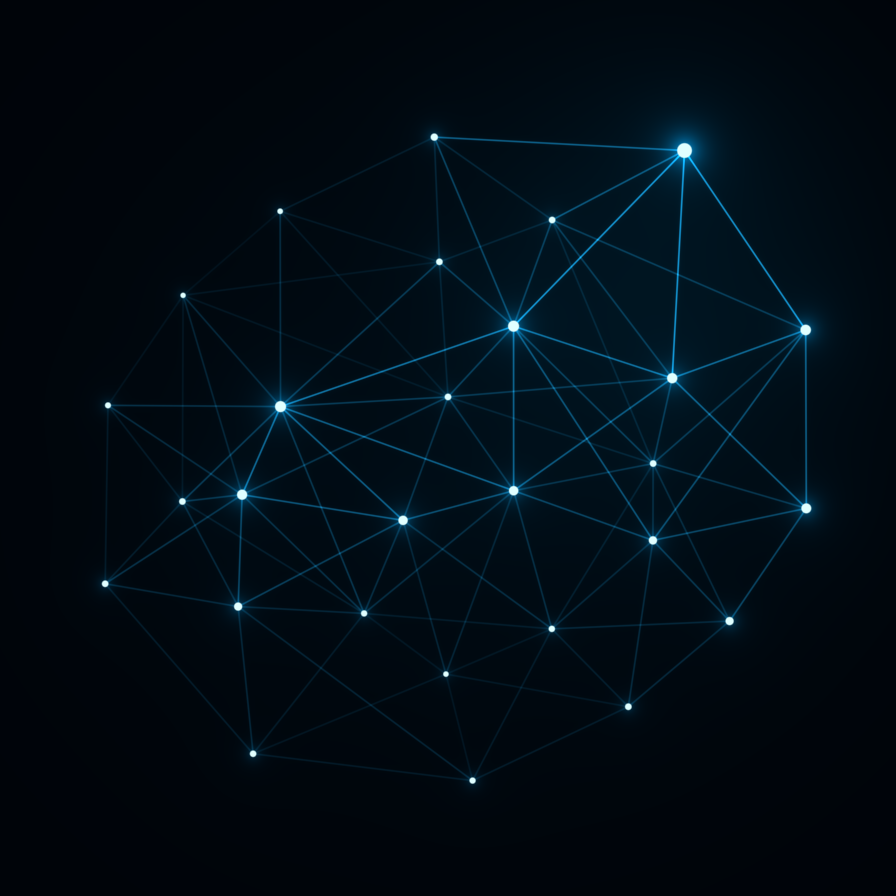
Reproduce this background procedurally as a three.js fragment shader.

```glsl
// Glowing network of linked nodes on a dark blue field.
#define CENTER vec2(0.5, 0.479)
#define APEX vec2(0.764, 0.832)
#define NODE_COUNT 28
#define MAX_LINK 0.33
#define BLOCK_COS -0.77
#define LINE_WIDTH 0.0019
#define LINE_GAIN 0.85
#define LINE_COLOR vec3(0.08, 0.52, 0.72)
#define HALO_COLOR vec3(0.0, 0.42, 0.62)
#define CORE_COLOR vec3(0.88, 1.0, 1.0)

varying vec2 vUv;

// Angle in degrees, radius in canvas units.
vec2 polar(float angle, float radius) {
  float a = radians(angle);
  return CENTER + radius * vec2(cos(a), sin(a));
}

// Outer ring: twelve nodes on a wavy oval.
vec3 rimNode(float k) {
  float turn = radians(30.0 * k);
  float angle = 57.5 - 30.0 * k + 8.0 * cos(2.0 * turn - 4.5) + 2.1 * sin(turn);
  float radius = 0.377 + 0.039 * cos(2.0 * turn - 0.98) + 0.012 * cos(turn - 0.26);
  float strength = 0.5 + 0.22 * cos(turn - 0.785) + 0.13 * cos(2.0 * turn - 1.05);
  return vec3(polar(angle, radius), strength);
}

// Middle ring: nine nodes with an uneven radius.
vec3 middleNode(float k) {
  float angle = 65.0 - 34.8 * k - 18.0 * sin(0.5 * k);
  float radius = 0.229 - 0.035 * cos(2.513 * k) + 0.026 * cos(1.4 * k - 2.5);
  return vec3(polar(angle, radius), 0.6 + 0.3 * cos(0.78 * k));
}

// Four satellites on a widening spiral step.
vec3 satelliteNode(float k) {
  float angle = 108.0 - 15.6 * pow(2.62, k);
  return vec3(polar(angle, 0.264 - 0.035 * cos(3.1416 * k)), 0.42);
}

// Three nodes around the middle.
vec3 coreNode(float k) {
  return vec3(polar(90.0 - 110.0 * k, 0.078), 0.62 - 0.2 * cos(2.1 * k));
}

// Position in xy, strength in z.
vec3 networkNode(int i) {
  float k = float(i);
  if (i == 0) return vec3(APEX, 1.3);
  if (i < 12) return rimNode(k);
  if (i < 21) return middleNode(k - 12.0);
  if (i < 25) return satelliteNode(k - 21.0);
  return coreNode(k - 25.0);
}

float segmentDistance(vec2 p, vec2 a, vec2 b) {
  vec2 ab = b - a;
  float t = clamp(dot(p - a, ab) / dot(ab, ab), 0.0, 1.0);
  return length(p - a - ab * t);
}

vec3 background(vec2 p) {
  vec2 body = (p - vec2(0.54, 0.52)) / vec2(0.42, 0.40);
  vec2 bloom = (p - vec2(0.74, 0.70)) / vec2(0.22, 0.25);
  vec3 color = vec3(0.0, 0.014, 0.034);
  color += vec3(0.0, 0.026, 0.038) * exp(-dot(body, body));
  color += vec3(0.0, 0.046, 0.064) * exp(-dot(bloom, bloom));
  return color;
}

void main() {
  vec3 nodes[NODE_COUNT];
  for (int i = 0; i < NODE_COUNT; i++) nodes[i] = networkNode(i);

  vec3 color = background(vUv);

  // Links: short pairs with no third node lying between them.
  for (int i = 0; i < NODE_COUNT; i++) {
    for (int j = i + 1; j < NODE_COUNT; j++) {
      vec2 a = nodes[i].xy;
      vec2 b = nodes[j].xy;
      float span = distance(a, b);
      float d = segmentDistance(vUv, a, b);
      if (span > MAX_LINK || d > 0.008) continue;
      bool open = true;
      for (int k = 0; k < NODE_COUNT; k++) {
        if (k == i || k == j) continue;
        vec2 c = nodes[k].xy;
        if (dot(normalize(a - c), normalize(b - c)) < BLOCK_COS) open = false;
      }
      if (!open) continue;
      float line = 1.0 - smoothstep(0.0, LINE_WIDTH, d);
      float glow = 0.1 * exp(-d / 0.002);
      float power = min(nodes[i].z * nodes[j].z, 1.0);
      color += LINE_COLOR * LINE_GAIN * power * (line + glow);
    }
  }

  // Nodes: white cores in cyan halos.
  for (int i = 0; i < NODE_COUNT; i++) {
    float strength = nodes[i].z;
    float d = distance(vUv, nodes[i].xy);
    float radius = 0.0014 + 0.0052 * strength;
    color += HALO_COLOR * strength * exp(-d / (0.003 + 0.007 * strength));
    color += HALO_COLOR * 0.12 * strength * strength * exp(-d / 0.035);
    float core = 1.0 - smoothstep(radius - 0.001, radius + 0.0012, d);
    color = mix(color, CORE_COLOR, core);
  }

  gl_FragColor = vec4(min(color, 1.0), 1.0);
}
```
